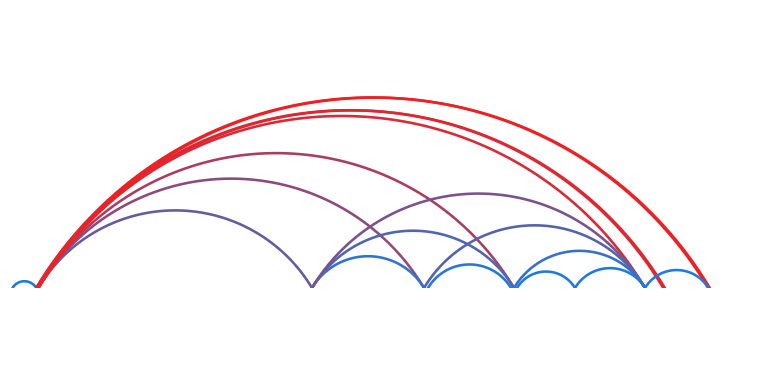
This background is drawn by a WebGL 1 fragment shader. Its source:

```glsl
precision highp float;
// Arc diagram on white: feet along a baseline are joined by circular arcs.
// Each foot holds a bit set of the feet it links to; two loops draw the links,
// tinted from blue (short span) to red (long span).

uniform vec2 u_resolution;

// All lengths are in canvas heights.
#define FEET 15
#define BASELINE 0.25
#define RISE 0.567
#define HALF_STROKE 0.0034
#define SHORT_SPAN 0.156
#define LONG_SPAN 1.745
#define BLUE vec3(0.12, 0.48, 0.88)
#define RED vec3(0.93, 0.13, 0.14)
#define PAPER vec3(1.0)

// Distance to the circle through both feet, RISE half-spans high.
float arcDistance(vec2 p, float left, float right) {
  float halfSpan = 0.5 * (right - left);
  float radius = halfSpan * (1.0 + RISE * RISE) / (2.0 * RISE);
  vec2 centre = vec2(left + halfSpan, RISE * halfSpan - radius);
  return abs(length(p - centre) - radius);
}

void main() {
  float pixel = 1.0 / u_resolution.y;
  vec2 p = gl_FragCoord.xy * pixel - vec2(0.0, BASELINE);

  // Foot positions; close pairs make strokes that thicken toward the ends.
  float foot[FEET];
  foot[0] = 0.0326;
  foot[1] = 0.0945;
  foot[2] = 0.0997;
  foot[3] = 0.8125;
  foot[4] = 1.1042;
  foot[5] = 1.1146;
  foot[6] = 1.3307;
  foot[7] = 1.3385;
  foot[8] = 1.3464;
  foot[9] = 1.4974;
  foot[10] = 1.6797;
  foot[11] = 1.7273;
  foot[12] = 1.7313;
  foot[13] = 1.8445;
  foot[14] = 1.8484;

  // Link sets: bit j is on when an arc runs to foot j.
  float links[FEET];
  for (int i = 0; i < FEET; i++) links[i] = 0.0;
  links[0] = 2.0;
  links[1] = 2048.0 + 8192.0;
  links[2] = 8.0 + 16.0 + 128.0 + 1024.0 + 4096.0 + 16384.0;
  links[3] = 16.0 + 128.0 + 1024.0;
  links[4] = 1024.0;
  links[5] = 64.0;
  links[7] = 1024.0;
  links[8] = 512.0;
  links[9] = 1024.0;
  links[10] = 8192.0;

  // Lay every linked arc over the paper.
  vec3 color = PAPER;
  float aboveBase = clamp(p.y / pixel + 0.5, 0.0, 1.0);
  for (int i = 0; i < FEET; i++) {
    float bits = links[i];
    for (int j = 0; j < FEET; j++) {
      if (mod(bits, 2.0) > 0.5) {
        float span = foot[j] - foot[i];
        float warmth = clamp((span - SHORT_SPAN) / (LONG_SPAN - SHORT_SPAN), 0.0, 1.0);
        float edge = HALF_STROKE - arcDistance(p, foot[i], foot[j]);
        float ink = clamp(edge / pixel + 0.5, 0.0, 1.0);
        color = mix(color, mix(BLUE, RED, warmth), ink * aboveBase);
      }
      bits = floor(bits * 0.5);
    }
  }

  gl_FragColor = vec4(color, 1.0);
}
```
